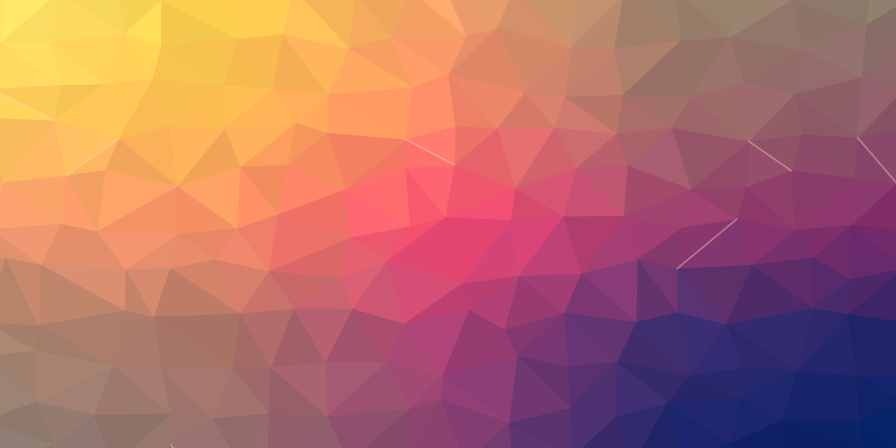
A WebGL 1 fragment shader for this background:

```glsl
precision highp float;

// Low-poly backdrop: a jittered grid of quads, each split along its shorter
// diagonal into two flat facets. Every facet takes its colour from a smooth
// five by five gradient mesh sampled at the facet's centre.

uniform vec2 u_resolution;

const vec2 CELL = vec2(0.128, 0.104);   // grid spacing, canvas height = 1
const vec2 GRID_SHIFT = vec2(0.01, 0.02);
const float JITTER = 0.58;
const float SHADE_VARIATION = 0.045;
const float SEAM_RARITY = 0.965;
const vec3 SEAM_COLOR = vec3(1.0, 0.82, 0.72);

vec2 hash2(vec2 p) {
  vec3 q = fract(p.xyx * vec3(0.1031, 0.1030, 0.0973));
  q += dot(q, q.yzx + 33.33);
  return fract((q.xx + q.yz) * q.zy);
}

// Piecewise linear blend through five evenly spaced colours
vec3 ramp(float t, vec3 a, vec3 b, vec3 c, vec3 d, vec3 e) {
  float x = clamp(t, 0.0, 1.0) * 4.0;
  return a * max(0.0, 1.0 - x)
       + b * max(0.0, 1.0 - abs(x - 1.0))
       + c * max(0.0, 1.0 - abs(x - 2.0))
       + d * max(0.0, 1.0 - abs(x - 3.0))
       + e * max(0.0, x - 3.0);
}

// Gradient mesh: yellow, grey, rose, taupe and navy regions
vec3 meshColor(vec2 uv) {
  vec3 top = ramp(uv.x, vec3(1.0, 0.92, 0.43), vec3(1.0, 0.82, 0.29),
    vec3(0.97, 0.64, 0.42), vec3(0.60, 0.51, 0.42), vec3(0.55, 0.48, 0.42));
  vec3 upper = ramp(uv.x, vec3(1.0, 0.81, 0.35), vec3(1.0, 0.74, 0.32),
    vec3(0.99, 0.53, 0.41), vec3(0.62, 0.43, 0.41), vec3(0.55, 0.35, 0.41));
  vec3 middle = ramp(uv.x, vec3(0.97, 0.60, 0.44), vec3(0.98, 0.56, 0.40),
    vec3(1.0, 0.28, 0.45), vec3(0.62, 0.24, 0.44), vec3(0.50, 0.16, 0.41));
  vec3 lower = ramp(uv.x, vec3(0.66, 0.52, 0.43), vec3(0.68, 0.46, 0.41),
    vec3(0.68, 0.25, 0.46), vec3(0.24, 0.18, 0.44), vec3(0.13, 0.14, 0.41));
  vec3 bottom = ramp(uv.x, vec3(0.55, 0.49, 0.45), vec3(0.58, 0.43, 0.42),
    vec3(0.53, 0.25, 0.44), vec3(0.10, 0.14, 0.42), vec3(0.0, 0.13, 0.40));
  return ramp(1.0 - uv.y, top, upper, middle, lower, bottom);
}

vec2 gridVertex(vec2 id) {
  return (id + (hash2(id + 7.0) - 0.5) * JITTER) * CELL - GRID_SHIFT;
}

// Signed distance to the line a-b, positive on its left
float leftOf(vec2 p, vec2 a, vec2 b) {
  vec2 d = normalize(b - a);
  return d.x * (p.y - a.y) - d.y * (p.x - a.x);
}

float segmentDistance(vec2 p, vec2 a, vec2 b) {
  vec2 d = b - a;
  return length(p - a - d * clamp(dot(p - a, d) / dot(d, d), 0.0, 1.0));
}

// Facet colour weighted by coverage; the weight is kept in alpha
vec4 facet(vec2 p, vec2 a, vec2 b, vec2 c, float shade, float aspect, float px) {
  float d = min(leftOf(p, a, b), min(leftOf(p, b, c), leftOf(p, c, a)));
  float cover = clamp(d / px + 0.5, 0.0, 1.0);
  vec2 centre = (a + b + c) / 3.0;
  vec3 color = meshColor(centre / vec2(aspect, 1.0));
  color *= 1.0 + (shade - 0.5) * 2.0 * SHADE_VARIATION;
  return vec4(color, 1.0) * cover;
}

void main() {
  float px = 1.0 / u_resolution.y;
  float aspect = u_resolution.x * px;
  vec2 p = gl_FragCoord.xy * px;
  vec2 home = floor((p + GRID_SHIFT) / CELL);
  vec4 sum = vec4(0.0);
  float seam = 0.0;

  // Jitter can push a quad over its cell border, so visit the neighbours
  for (int j = -1; j <= 1; j++) {
    for (int i = -1; i <= 1; i++) {
      vec2 id = home + vec2(float(i), float(j));
      vec2 a = gridVertex(id);
      vec2 b = gridVertex(id + vec2(1.0, 0.0));
      vec2 c = gridVertex(id + vec2(1.0, 1.0));
      vec2 d = gridVertex(id + vec2(0.0, 1.0));

      // Rotate the corners so that a-c is the shorter diagonal
      if (distance(b, d) < distance(a, c)) {
        vec2 first = a;
        a = b; b = c; c = d; d = first;
      }
      vec2 shade = hash2(id + 41.0);
      sum += facet(p, a, b, c, shade.x, aspect, px);
      sum += facet(p, a, c, d, shade.y, aspect, px);

      // A few facets show a pale hairline along the fold
      float line = 1.0 - smoothstep(0.0, 0.0012 + px, segmentDistance(p, a, c));
      seam = max(seam, line * step(SEAM_RARITY, hash2(id + 83.0).x));
    }
  }

  vec3 color = sum.rgb / max(sum.a, 0.001);
  gl_FragColor = vec4(mix(color, SEAM_COLOR, seam * 0.45), 1.0);
}
```
